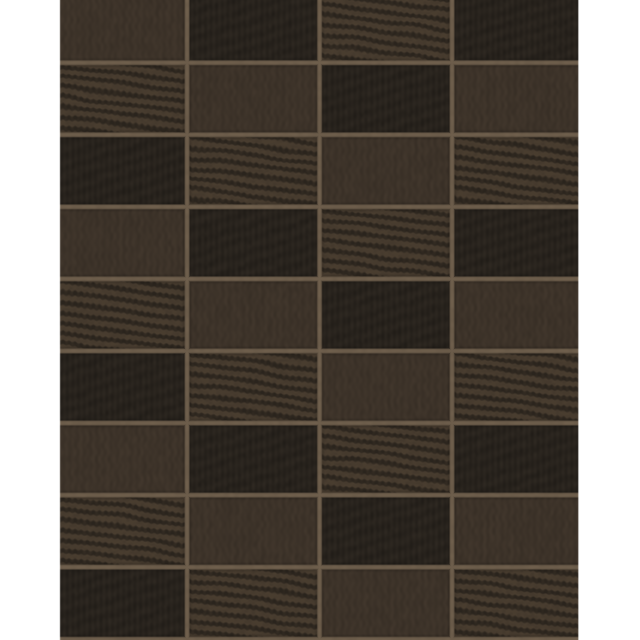
A WebGL 1 fragment shader for this pattern:

```glsl
precision highp float;
// Brown mosaic panel on white: oblong tiles in three woven finishes, set in tan grout.
// A mirrored diagonal rule picks each finish; tilted waves, ribs and value noise
// make the weave, and distances to the grid lines draw the grout.

uniform vec2 u_resolution;

const vec2 PITCH = vec2(0.2070, 0.1126);
const vec2 GRID_ORIGIN = vec2(0.0853, 0.0012);
const vec2 PANEL_X = vec2(0.0938, 0.9036);
const float GROUT_HALF = 0.0037;
const float TAU = 6.28318;

const vec3 WHITE = vec3(1.0);
const vec3 GROUT = vec3(0.42, 0.36, 0.29);
const vec3 PLAIN = vec3(0.237, 0.198, 0.160);
const vec3 DARK = vec3(0.155, 0.135, 0.112);
const vec3 STRIPE_LOW = vec3(0.165, 0.140, 0.112);
const vec3 STRIPE_HIGH = vec3(0.285, 0.238, 0.186);

float hash(vec2 p) {
  vec3 q = fract(p.xyx * 0.1031);
  q += dot(q, q.yzx + 33.33);
  return fract((q.x + q.y) * q.z);
}

float noise(vec2 p) {
  vec2 i = floor(p);
  vec2 f = fract(p);
  f = f * f * (3.0 - 2.0 * f);
  float low = mix(hash(i), hash(i + vec2(1.0, 0.0)), f.x);
  float high = mix(hash(i + vec2(0.0, 1.0)), hash(i + vec2(1.0)), f.x);
  return mix(low, high, f.y);
}

float wave(float x, float period) {
  return 0.5 + 0.5 * cos(TAU * x / period);
}

// Smooth cloth with faint upright flecks.
vec3 plainWeave(vec2 p, vec2 seed) {
  float bend = 0.0015 * cos(TAU * p.y / 0.022);
  float ribs = wave(p.x + bend, 0.0105) - 0.5;
  float flecks = noise(p * vec2(210.0, 100.0) + seed) - 0.5;
  return PLAIN * (1.0 + 0.06 * ribs + 0.10 * flecks);
}

// Dark cloth with upright ribs and weak rising bands.
vec3 darkWeave(vec2 p, vec2 seed) {
  float ribs = wave(p.x, 0.0088) - 0.5;
  float bands = wave(p.y - 0.30 * p.x + 0.004 * noise(p * 45.0 + seed), 0.021) - 0.5;
  float grain = noise(p * vec2(190.0, 150.0) + seed) - 0.5;
  return DARK * (1.0 + 0.12 * ribs + 0.12 * bands + 0.12 * grain);
}

// Falling light and dark bands, broken into small steps by the threads.
vec3 stripedWeave(vec2 p, vec2 seed) {
  float threads = wave(p.x, 0.0095) - 0.5;
  float wobble = 0.005 * (noise(p * vec2(22.0, 38.0) + seed) - 0.5);
  float slope = 0.13 * p.x + 0.10 * p.x * p.x;
  float bands = wave(p.y + slope + wobble + 0.0016 * threads, 0.0158);
  float grain = noise(p * vec2(180.0, 240.0) + seed) - 0.5;
  float tone = smoothstep(0.0, 0.85, bands) * 0.85 + 0.10 + 0.18 * threads * (1.0 - bands);
  return mix(STRIPE_LOW, STRIPE_HIGH, clamp(tone + 0.22 * grain, 0.0, 1.0));
}

// Finish order steps up each row and mirrors about the third column.
vec3 tileColor(vec2 cell, vec2 p) {
  float finish = mod(cell.y + 2.0 - abs(cell.x - 2.0), 3.0);
  vec2 seed = cell * vec2(17.0, 29.0) + 60.0;
  if (finish < 0.5) return darkWeave(p, seed);
  if (finish < 1.5) return stripedWeave(p, seed);
  return plainWeave(p, seed);
}

float groutMask(float d, float soft) {
  return 1.0 - smoothstep(GROUT_HALF - soft, GROUT_HALF + soft, d);
}

void main() {
  vec2 uv = gl_FragCoord.xy / u_resolution;
  float pixel = 1.0 / min(u_resolution.x, u_resolution.y);

  // Grid cell, position from its centre, and distance to its nearest border.
  vec2 grid = (uv - GRID_ORIGIN) / PITCH;
  vec2 cell = floor(grid);
  vec2 local = (fract(grid) - 0.5) * PITCH;
  vec2 border = 0.5 * PITCH - abs(local);
  float edge = min(border.x, border.y);

  // Tiles darken slightly where they meet the grout.
  vec3 color = tileColor(cell, local);
  color *= 1.0 - 0.13 * (1.0 - smoothstep(GROUT_HALF, GROUT_HALF + 0.006, edge));

  // Soft grout with a brighter core and light mottling.
  float soft = max(0.0018, pixel);
  float core = 1.0 - smoothstep(0.0, GROUT_HALF, edge);
  float mottle = noise(uv * 130.0) - 0.5;
  vec3 grout = GROUT * (0.93 + 0.09 * core + 0.06 * mottle);
  color = mix(color, grout, groutMask(edge, soft));

  // White margins at the left and right.
  float inside = min(uv.x - PANEL_X.x, PANEL_X.y - uv.x);
  color = mix(WHITE, color, smoothstep(-pixel, pixel, inside));
  gl_FragColor = vec4(color, 1.0);
}
```
